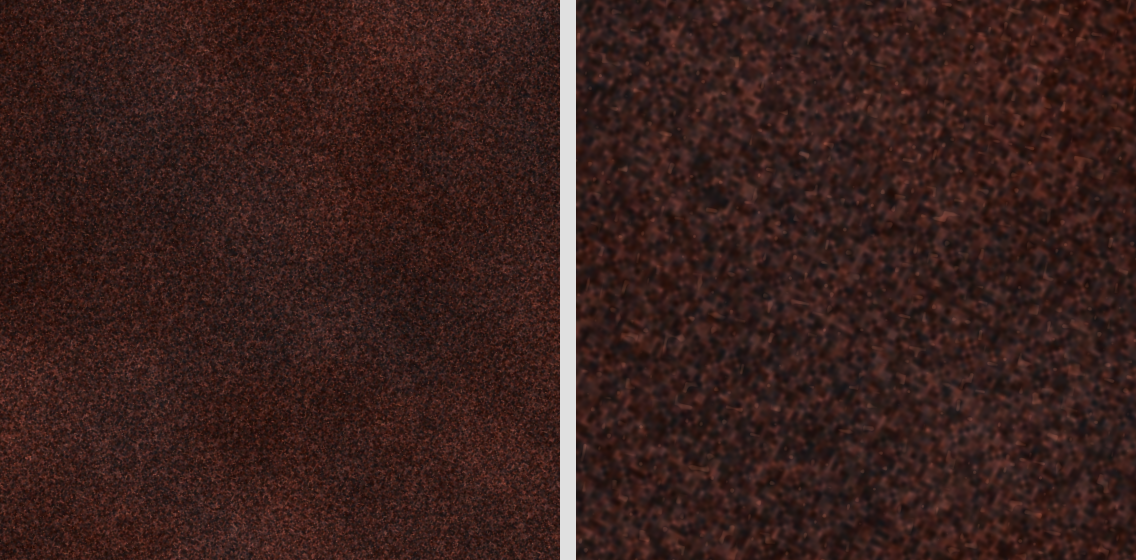
Left, the full canvas; right, a detail of the centre.
Give the GLSL for this texture, as a Shadertoy shader.

```glsl
float hash(vec2 cell) {
    vec3 q = fract(vec3(cell.xyx) * vec3(0.1031, 0.1030, 0.0973));
    q += dot(q, q.yzx + 33.33);
    return fract((q.x + q.y) * q.z);
}

// Smooth value noise, centred on zero
float noise(vec2 p) {
    vec2 cell = floor(p);
    vec2 f = fract(p);
    f = f * f * (3.0 - 2.0 * f);
    float low = mix(hash(cell), hash(cell + vec2(1, 0)), f.x);
    float high = mix(hash(cell + vec2(0, 1)), hash(cell + vec2(1, 1)), f.x);
    return mix(low, high, f.y) - 0.5;
}

vec2 turn(vec2 p, float angle) {
    float c = cos(angle), s = sin(angle);
    return mat2(c, s, -s, c) * p;
}

// Soft clouds with each octave turned to hide the lattice
float clouds(vec2 p) {
    float sum = 0.0, weight = 0.5;
    for (int i = 0; i < 5; i++) {
        sum += weight * noise(p);
        p = turn(p, 0.65) * 2.07 + 17.3;
        weight *= 0.58;
    }
    return sum;
}

void mainImage(out vec4 fragColor, in vec2 fragCoord) {
    vec2 uv = fragCoord / iResolution.y;

    // Broad patches of shade and hue
    float shade = clouds(uv * 4.0 + 20.0);
    float rust = clouds(uv * 4.5 + 71.0);

    // Fine grain at two sizes
    float fine = noise(turn(uv, 0.5) * 340.0 + 400.0);
    float coarse = noise(turn(uv, 1.1) * 200.0 + 900.0);
    float grain = 0.65 * fine + 0.42 * coarse;

    // Separate grain for the hue
    float redness = noise(turn(uv, 0.8) * 240.0 + 1300.0) + 0.9 * rust;
    float coolness = noise(turn(uv, 0.3) * 260.0 + 1700.0) - 0.5 * rust;

    vec3 leather = vec3(0.217, 0.117, 0.101);
    vec3 color = leather * exp(1.45 * grain + 0.75 * shade);
    color += redness * vec3(0.035, -0.030, -0.040);
    color += coolness * vec3(-0.015, 0.004, 0.035);

    // Scattered pale copper flecks
    float fleck = noise(turn(uv, 0.2) * 230.0 + 2100.0);
    color += vec3(0.13, 0.08, 0.06) * smoothstep(0.32, 0.48, fleck);

    fragColor = vec4(clamp(color, 0.0, 1.0), 1.0);
}
```
